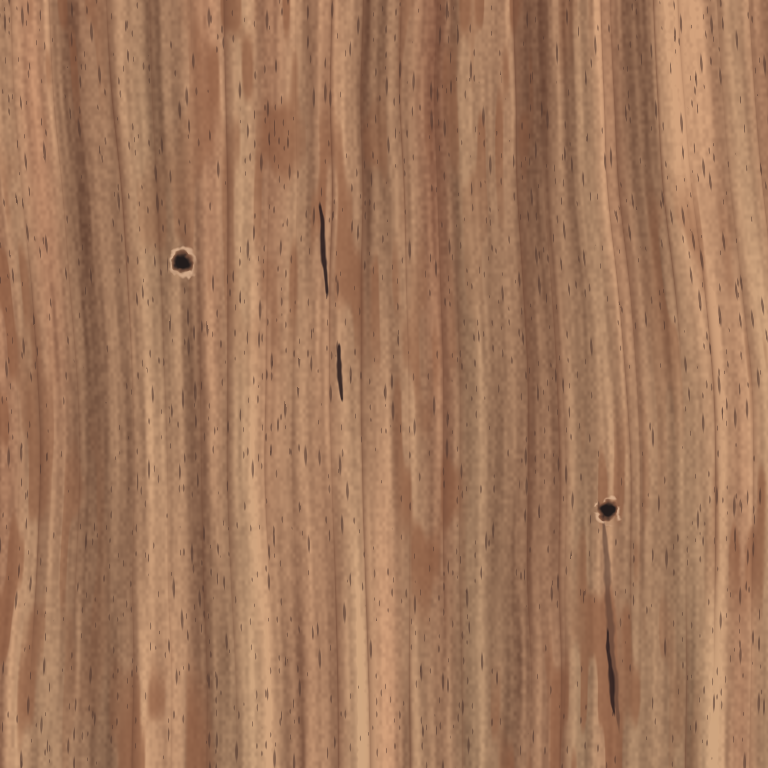
Write a Shadertoy shader that draws this texture.

```glsl
const vec3 DARK_WOOD = vec3(0.48, 0.34, 0.26);
const vec3 LIGHT_WOOD = vec3(0.78, 0.60, 0.46);
const vec3 RED_VEIN = vec3(0.41, 0.265, 0.20);
const vec3 RED_FLECK = vec3(0.54, 0.35, 0.25);
const vec3 PORE = vec3(0.30, 0.21, 0.18);
const vec3 CRACK = vec3(0.17, 0.12, 0.12);
const vec3 HOLE = vec3(0.12, 0.10, 0.10);
const vec3 SPLINTER = vec3(0.86, 0.70, 0.57);

float hash(vec2 p) {
    return fract(sin(dot(p, vec2(127.1, 311.7))) * 43758.5);
}

float noise(vec2 p) {
    vec2 i = floor(p), f = fract(p);
    f = f * f * (3.0 - 2.0 * f);
    float low = mix(hash(i), hash(i + vec2(1, 0)), f.x);
    float high = mix(hash(i + vec2(0, 1)), hash(i + vec2(1, 1)), f.x);
    return mix(low, high, f.y);
}

float signedNoise(vec2 p) {
    return noise(p) - 0.5;
}

// Bends the fibres toward both sides, straight in the middle
vec2 bendFibres(vec2 p) {
    float side = smoothstep(0.1, 0.42, abs(p.x - 0.5));
    float bend = 0.045 * side * smoothstep(0.35, 1.1, p.y);
    float sway = 0.022 * signedNoise(vec2(p.x * 3.0, p.y * 2.2) + 4.0);
    float ripple = 0.004 * signedNoise(vec2(p.x * 9.0, p.y * 8.0) + 31.0);
    return vec2(p.x + bend + sway + ripple, p.y);
}

// Long streaks from broad bands down to single fibres
float streaks(vec2 g) {
    float tone = 0.60 * signedNoise(g * vec2(15.0, 0.8) + 3.0);
    tone += 0.70 * signedNoise(g * vec2(42.0, 1.1) + 17.0);
    tone += 0.58 * signedNoise(g * vec2(95.0, 2.2) + 41.0);
    tone += 0.36 * signedNoise(g * vec2(190.0, 7.0) + 73.0);
    return tone;
}

// A vein with one crisp and one soft edge, fading along its length
float vein(vec2 g, float id) {
    float center = (id + hash(vec2(id, 1.7))) / 22.0;
    float d = g.x - center - 0.006 * signedNoise(vec2(id * 7.3, g.y * 3.0));
    float softness = mix(0.003, 0.009, hash(vec2(id, 5.1)));
    float profile = d > 0.0 ? exp(-d / softness) : exp(d / 0.0014);
    float fade = smoothstep(0.25, 0.75, noise(vec2(id * 3.7, g.y * 2.5 + 9.0)));
    return profile * fade * mix(0.35, 0.95, hash(vec2(id, 8.3)));
}

// Short dark dashes scattered in jittered cells
float pores(vec2 g, vec2 cells, float density) {
    vec2 q = g * cells;
    q.y += 9.0 * hash(vec2(floor(q.x), 2.0));
    vec2 id = floor(q);
    float size = mix(0.4, 1.0, hash(id + 6.0));
    vec2 d = fract(q) - 0.5;
    d.x -= 0.3 * (hash(id + 12.0) - 0.5);
    float shape = 1.0 - smoothstep(0.4, 1.0, length(d / (vec2(0.3, 0.45) * size)));
    float cluster = density * 2.0 * noise(g * vec2(20.0, 2.5) + 55.0);
    return shape * step(hash(id + 23.0), cluster);
}

// A tapered slit along the grain
float slit(vec2 p, vec2 center, vec2 halfSize) {
    vec2 d = p - center;
    d.x += 0.07 * d.y + 0.003 * signedNoise(vec2(center.x * 90.0, p.y * 45.0));
    float taper = max(0.0, 1.0 - pow(abs(d.y / halfSize.y), 2.0));
    float width = halfSize.x * taper * mix(0.5, 1.2, noise(p.yy * 60.0));
    return (1.0 - smoothstep(width * 0.4, width + 0.0015, abs(d.x))) * smoothstep(0.0, 0.3, taper);
}

// A nail hole with a broken pale rim
vec3 nailHole(vec3 wood, vec2 p, vec2 center, float radius) {
    vec2 d = p - center;
    float ragged = signedNoise(p * 130.0) + 0.6 * signedNoise(p * 260.0);
    float r = length(d) / radius + 0.35 * ragged;
    float rim = smoothstep(0.95, 1.15, r) * (1.0 - smoothstep(1.2, 1.5, r));
    float chipped = smoothstep(0.25, 0.6, noise(p * 110.0 + 8.0));
    wood = mix(wood, SPLINTER, 0.85 * rim * chipped);
    wood = mix(wood, RED_VEIN, 0.7 * (1.0 - smoothstep(0.85, 1.1, r)));
    return mix(wood, HOLE, 0.95 * (1.0 - smoothstep(0.5, 0.95, r)));
}

void mainImage(out vec4 fragColor, in vec2 fragCoord) {
    vec2 p = fragCoord / iResolution.y;
    vec2 g = bendFibres(p);

    // Base wood tone with fine surface grain
    float tone = 0.57 + streaks(g);
    tone += 0.26 * signedNoise(p * vec2(240.0, 170.0));
    vec3 wood = mix(DARK_WOOD, LIGHT_WOOD, clamp(tone, -0.3, 1.15));

    // Warm and olive streaks, redder toward the top
    float warmth = signedNoise(g * vec2(28.0, 1.3) + 91.0) + 0.35 * (p.y - 0.5);
    wood += warmth * vec3(0.030, -0.018, -0.016);

    // Reddish flecks in loose patches
    float patches = smoothstep(0.5, 0.8, noise(g * vec2(9.0, 3.0) + 60.0));
    float flecks = smoothstep(0.5, 0.75, noise(g * vec2(85.0, 11.0) + 29.0));
    wood = mix(wood, RED_FLECK, 0.65 * patches * flecks);

    // Veins and pores
    for (float id = 0.0; id < 24.0; id++) {
        wood = mix(wood, RED_VEIN, 0.75 * vein(g, id));
    }
    wood = mix(wood, PORE, 0.55 * pores(g, vec2(120.0, 26.0), 0.13));
    wood = mix(wood, PORE, 0.45 * pores(g + 3.0, vec2(170.0, 60.0), 0.10));

    // Slits, with a faint stain under the lower hole
    wood = mix(wood, PORE, 0.5 * slit(p, vec2(0.795, 0.19), vec2(0.006, 0.15)));
    wood = mix(wood, CRACK, 0.9 * slit(p, vec2(0.421, 0.675), vec2(0.0045, 0.065)));
    wood = mix(wood, CRACK, 0.9 * slit(p, vec2(0.443, 0.515), vec2(0.0045, 0.04)));
    wood = mix(wood, CRACK, 0.85 * slit(p, vec2(0.795, 0.125), vec2(0.004, 0.06)));

    wood = nailHole(wood, p, vec2(0.238, 0.658), 0.0145);
    wood = nailHole(wood, p, vec2(0.791, 0.335), 0.0135);
    fragColor = vec4(wood, 1.0);
}
```
